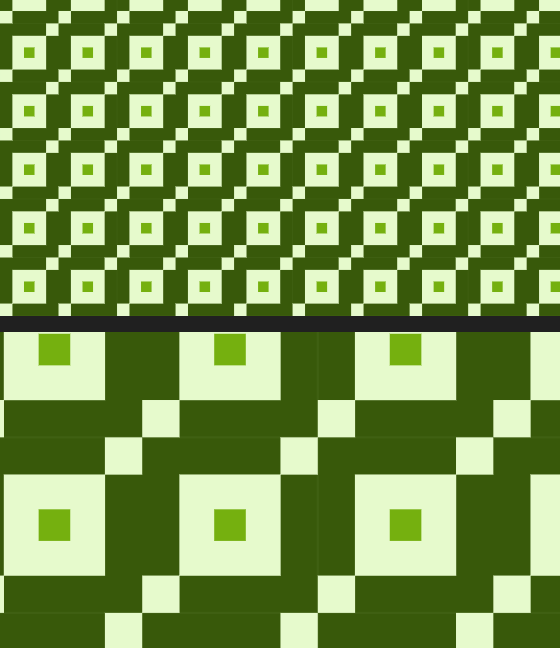
Top, the full canvas; bottom, a detail of the centre.
Reproduce this pattern procedurally as a Shadertoy shader.

```glsl
// Geometric tiling: pale squares with green centres, linked along the rising
// diagonal by pairs of small pale squares on a dark green ground.
// Each tile is folded with fract and built from square distance functions.

// Signed distance to an axis-aligned square, in max-norm
float squareDist(vec2 p, float halfSide) {
    return max(abs(p.x), abs(p.y)) - halfSide;
}

// Smoothed coverage of a shape, one pixel wide at the edge
float coverage(float dist, float pixel) {
    return clamp(0.5 - dist / pixel, 0.0, 1.0);
}

void mainImage(out vec4 fragColor, in vec2 fragCoord) {
    // 5.4 tiles down, 9.6 across at 16:9, starting at the lower left
    float pixel = 5.4 / iResolution.y;
    vec2 p = fragCoord * pixel;
    vec2 fromCentre = fract(p) - 0.5;
    vec2 fromCorner = p - round(p);

    vec3 darkGreen = vec3(0.22, 0.35, 0.04);
    vec3 paleGreen = vec3(0.90, 0.98, 0.80);
    vec3 leafGreen = vec3(0.46, 0.69, 0.06);

    // Ground with faint seams: every tile row, every third tile column
    float rowSeam = coverage(abs(fromCorner.y) - 0.006, pixel);
    float columnSeam = coverage(abs(fromCorner.x) - 0.006, pixel)
                     * step(1.5, mod(round(p.x), 3.0));
    vec3 color = mix(darkGreen, paleGreen, 0.04 * max(rowSeam, columnSeam));

    // Two small squares meeting at each tile corner
    float links = min(squareDist(fromCorner - 0.1063, 0.1063),
                      squareDist(fromCorner + 0.1063, 0.1063));
    color = mix(color, paleGreen, coverage(links, pixel));

    // Large square and its centre
    color = mix(color, paleGreen, coverage(squareDist(fromCentre, 0.2885), pixel));
    color = mix(color, leafGreen, coverage(squareDist(fromCentre, 0.09), pixel));

    fragColor = vec4(color, 1.0);
}
```
